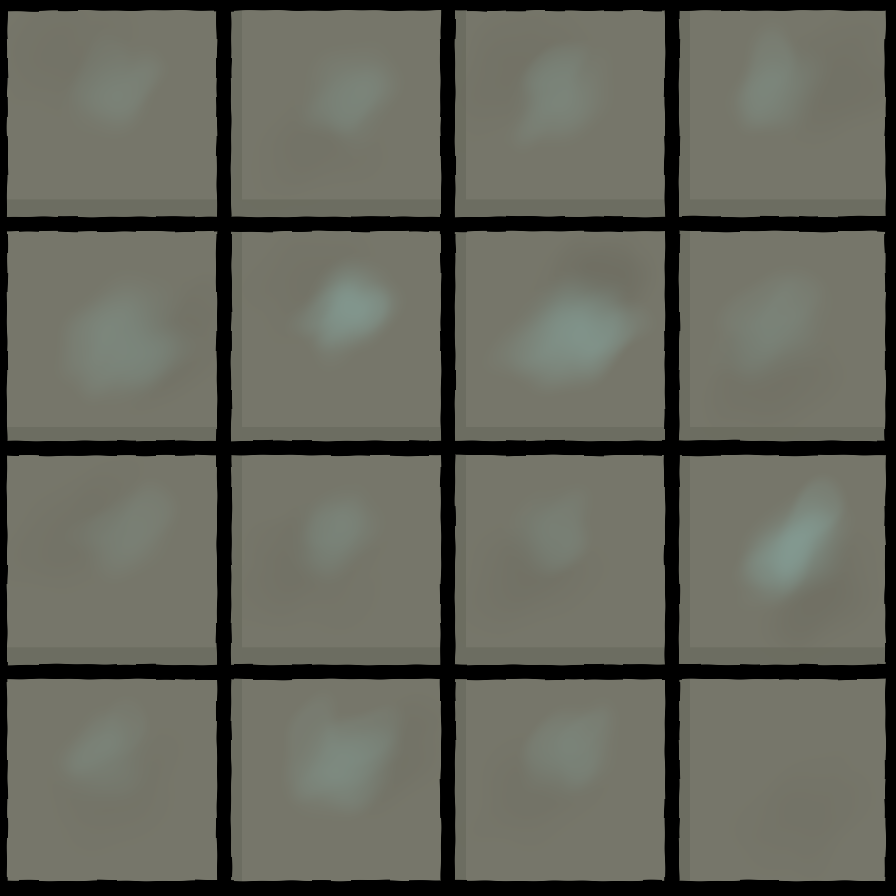
Reproduce this pattern procedurally as a WebGL 2 fragment shader.

```glsl
#version 300 es
precision highp float;
// Four by four olive-grey tiles on black, with thin shaded left and bottom rims.
// Each tile is a box distance with a slightly ragged edge; its cloudy stains are
// overlapping soft brush dabs, placed by a hash of the tile's column and row.

uniform vec2 u_resolution;
out vec4 fragColor;

const float TILES = 4.0;
const float HALF_GAP = 0.0079;
const vec2 FIELD_MIN = vec2(0.0078, 0.0117);
const vec2 FIELD_MAX = vec2(0.9883, 0.9831);

const vec3 GROUT = vec3(0.0);
const vec3 OLIVE = vec3(0.463, 0.463, 0.415);
const vec3 RIM_SHADE = vec3(0.418, 0.420, 0.372);
const vec3 COOL_BLOOM = vec3(0.525, 0.635, 0.605);
const vec3 UMBER = vec3(0.365, 0.355, 0.310);

// Bloom strength per tile, one line per row from the top.
const mat4 BLOOM = mat4(
    0.32, 0.40, 0.42, 0.42,
    0.55, 0.90, 0.88, 0.38,
    0.28, 0.38, 0.32, 0.95,
    0.34, 0.60, 0.38, 0.00);

vec2 hash2(vec2 p) {
    vec3 h = fract(p.xyx * vec3(0.1031, 0.1030, 0.0973));
    h += dot(h, h.yzx + 33.33);
    return fract((h.xx + h.yz) * h.zy);
}

// Ragged offset along an edge: layered sines plus short square nicks.
float raggedness(float along, float seed) {
    float waves = sin(along * 61.0 + seed * 9.0) + 0.6 * sin(along * 173.0 + seed * 5.0);
    float nick = step(0.72, hash2(vec2(floor(along * 46.0), seed)).x);
    return 0.00035 * waves + 0.0009 * nick;
}

// Soft rotated ellipse: 1 in the middle, 0 outside.
float dab(vec2 q, vec2 centre, float angle, vec2 radii, float softness) {
    float c = cos(angle), s = sin(angle);
    vec2 r = mat2(c, -s, s, c) * (q - centre);
    return 1.0 - smoothstep(1.0 - softness, 1.0, length(r / radii));
}

// Layered dabs around a centre, slanting up to the right.
float brushCloud(vec2 q, vec2 centre, vec2 seed, float spread) {
    vec2 w = q + 0.014 * sin(q.yx * 19.0 + seed * 4.0);
    float cover = 0.65 * dab(w, centre, -0.8, vec2(0.33, 0.25) * spread, 0.95);
    for (int i = 0; i < 5; i++) {
        vec2 h = hash2(seed * 7.3 + float(i) * 13.7);
        vec2 k = hash2(seed * 3.1 + float(i) * 5.9 + 40.0);
        vec2 offset = (h - 0.5) * vec2(0.34, 0.30) * spread;
        vec2 radii = vec2(0.24, 0.13) * (0.75 + 0.5 * k.x) * spread;
        float stroke = dab(w, centre + offset, -0.8 + (k.y - 0.5), radii, 0.45 + 0.4 * h.y);
        cover = mix(cover, 1.0, 0.20 * stroke);
    }
    return cover;
}

// Stained face of one tile; q runs 0..1 from its top left.
vec3 tileFace(vec2 q, vec2 cell, float bloom) {
    vec2 h = hash2(cell + 3.7);
    vec2 k = hash2(cell + 19.1);
    vec2 centre = vec2(0.52, 0.43) + (h - 0.5) * vec2(0.16, 0.18);
    float turn = 6.2832 * k.x;
    vec2 shadowCentre = centre + 0.22 * vec2(cos(turn), sin(turn));
    float shadow = brushCloud(q, shadowCentre, cell + 31.0, 1.25);
    vec3 colour = mix(OLIVE, UMBER, shadow * (0.14 + 0.22 * k.y * bloom));
    float spread = 0.85 + 0.35 * h.y;
    float cloud = brushCloud(q, centre, cell + 11.0, spread);
    return mix(colour, COOL_BLOOM, cloud * bloom);
}

// Coverage of a band up to a limit, with an edge one pixel wide.
float below(float value, float limit, float pixel) {
    return 1.0 - smoothstep(limit - 0.5 * pixel, limit + 0.5 * pixel, value);
}

void main() {
    vec2 p = gl_FragCoord.xy / u_resolution;
    p.y = 1.0 - p.y;
    float pixel = 1.0 / min(u_resolution.x, u_resolution.y);

    // Tile index and bounds, trimmed by the outer frame
    vec2 cell = min(floor(p * TILES), TILES - 1.0);
    vec2 lo = max(cell / TILES + HALF_GAP, FIELD_MIN);
    vec2 hi = min((cell + 1.0) / TILES - HALF_GAP, FIELD_MAX);

    // Ragged box distance
    vec2 seed = cell + 1.0;
    vec2 nearEdge = lo - p + vec2(raggedness(p.y, seed.x), raggedness(p.x, seed.y + 8.0));
    vec2 farEdge = p - hi + vec2(raggedness(p.y, seed.x + 16.0), raggedness(p.x, seed.y + 24.0));
    vec2 edge = max(nearEdge, farEdge);
    float inside = below(max(edge.x, edge.y), 0.0, pixel);

    // Face and stains
    ivec2 id = ivec2(cell);
    vec3 colour = tileFace((p - lo) / (hi - lo), cell, BLOOM[id.y][id.x]);

    // Rims: none on the first column's left or the last row's bottom
    float leftRim = below(p.x - lo.x, 0.0122, pixel) * step(0.5, cell.x);
    float rimHeight = 0.0195 + 0.0039 * sin(cell.y * 4.7);
    float bottomRim = below(hi.y - p.y, rimHeight, pixel) * step(cell.y, TILES - 1.5);
    colour = mix(colour, RIM_SHADE, 0.85 * max(leftRim, bottomRim));

    fragColor = vec4(mix(GROUT, colour, inside), 1.0);
}
```
